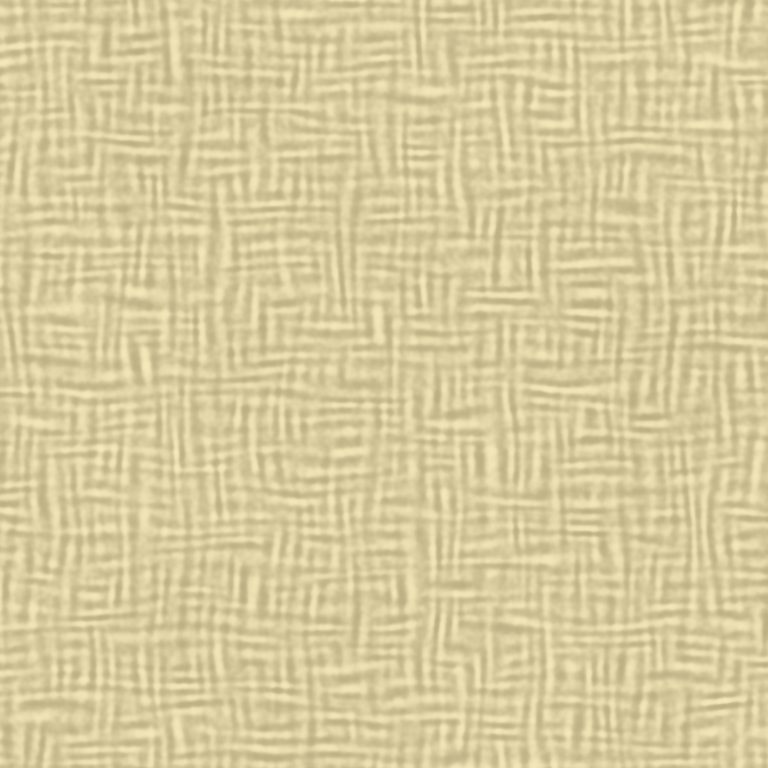
A Shadertoy shader for this texture:

```glsl
const float TAU = 6.2831853;
const float THREADS = 49.0;
const vec3 CLOTH = vec3(0.843, 0.797, 0.620);
const vec3 RELIEF_TINT = vec3(0.053, 0.053, 0.050);

vec2 hashGradient(vec2 cell) {
    vec3 q = fract(cell.xyx * vec3(0.1031, 0.1030, 0.0973));
    q += dot(q, q.yzx + 33.33);
    float angle = TAU * fract((q.x + q.y) * q.z);
    return vec2(cos(angle), sin(angle));
}

float cornerRamp(vec2 cell, vec2 local, vec2 corner) {
    return dot(hashGradient(cell + corner), local - corner);
}

float gradientNoise(vec2 p) {
    vec2 cell = floor(p);
    vec2 f = p - cell;
    vec2 u = f * f * f * (f * (f * 6.0 - 15.0) + 10.0);
    float low = mix(cornerRamp(cell, f, vec2(0, 0)), cornerRamp(cell, f, vec2(1, 0)), u.x);
    float high = mix(cornerRamp(cell, f, vec2(0, 1)), cornerRamp(cell, f, vec2(1, 1)), u.x);
    return 1.4 * mix(low, high, u.y);
}

// Parallel threads with uneven spacing and a height that varies along each one
float threads(float across, float along, float count, float seed) {
    float drift = 0.62 * gradientNoise(vec2(across * 20.0, along * 7.0) + seed);
    float height = 1.0 + 1.3 * gradientNoise(vec2(across * count, along * 17.0) + seed * 2.0);
    return height * sin(TAU * (across * count + drift));
}

// Warp and weft take turns lying on top
float weave(vec2 p, float count) {
    float over = 1.3 * gradientNoise(p * 19.0 + 61.0) + 0.5 * gradientNoise(p * 6.0 + 83.0);
    float warp = threads(p.x, p.y, count, 11.3);
    float weft = threads(p.y, p.x, count, 37.7);
    return warp * clamp(0.9 + over, 0.1, 1.7) + weft * clamp(0.9 - over, 0.1, 1.7);
}

// Small knots and fibres
float fibre(vec2 p, float count) {
    return 0.9 * gradientNoise(p * count * 1.5 + 7.0)
         + 0.5 * gradientNoise(p * count * 2.6 + 29.0);
}

void mainImage(out vec4 fragColor, in vec2 fragCoord) {
    vec2 p = fragCoord / iResolution.y;
    float relief = 0.88 * weave(p, THREADS) + fibre(p, THREADS);

    // Soft limit on highlights and shadows
    relief = 2.3 * tanh(relief / 2.1);
    vec3 color = CLOTH + RELIEF_TINT * relief;
    color += 0.012 * gradientNoise(p * 4.0 + 17.0);

    fragColor = vec4(color, 1.0);
}
```
